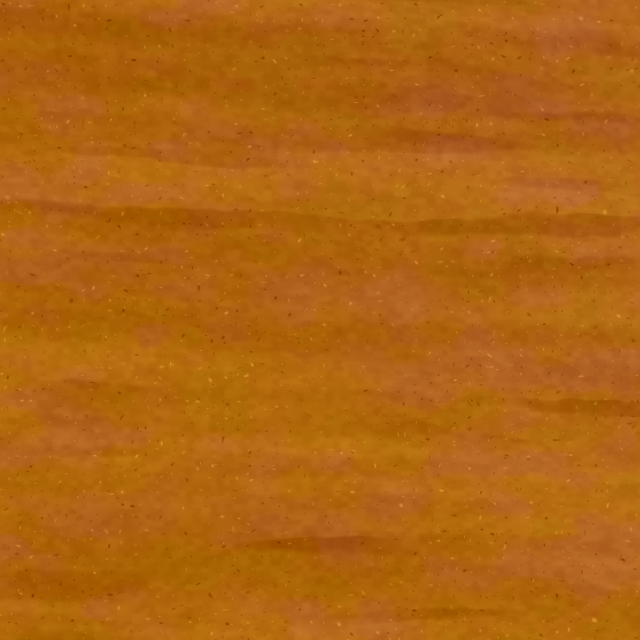
A Shadertoy shader for this texture:

```glsl
// Warm honey-brown wood: soft, gently sloping grain bands with fine flecks.
#define DARK_WOOD vec3(0.643, 0.343, 0.000)
#define LIGHT_WOOD vec3(0.742, 0.450, 0.075)
#define ROSE_SHIFT vec3(0.002, -0.008, 0.082)
#define OLIVE_SHIFT vec3(-0.020, 0.012, -0.015)
#define GRAIN_SLOPE 0.075
#define BAND_COUNT 15.0
#define STREAK_COUNT 42.0
#define STREAK_DEPTH 0.55
#define BLOTCH_SCALE 9.0
#define FIBRE_SCALE 110.0
#define FLECK_SCALE 50.0
#define FLECK_CONTRAST 0.17

vec2 hash2(vec2 p) {
    vec2 q = vec2(dot(p, vec2(127.1, 311.7)), dot(p, vec2(269.5, 183.3)));
    return fract(sin(q) * 43758.5);
}

// Smooth cellular noise: random cell values blended by distance, 0 to 1.
float cells(vec2 p) {
    vec2 cell = floor(p);
    float total = 0.0, weightSum = 0.0;
    for (int y = -1; y <= 1; y++) {
        for (int x = -1; x <= 1; x++) {
            vec2 id = cell + vec2(x, y);
            vec2 offset = id + 0.2 + 0.6 * hash2(id) - p;
            float weight = exp(-5.0 * dot(offset, offset));
            total += weight * hash2(id + 47.3).x;
            weightSum += weight;
        }
    }
    return total / weightSum;
}

// Signed flecks: positive are pale splinters, negative are dark pores.
float flecks(vec2 p) {
    vec2 id = floor(p);
    vec2 offset = fract(p) - mix(vec2(0.3), vec2(0.7), hash2(id));
    vec2 kind = hash2(id + 19.7);
    float angle = 3.2 * kind.y - 1.6;
    float c = cos(angle), s = sin(angle);
    vec2 local = mat2(c, s, -s, c) * offset;
    vec2 size = vec2(0.20 + 0.10 * fract(kind.y * 7.0), 0.15);
    float shape = 1.0 - smoothstep(0.0, 1.0, length(local / size));
    float strength = 2.0 * kind.x - 1.0;
    return shape * strength * pow(abs(strength), 2.5);
}

void mainImage(out vec4 fragColor, in vec2 fragCoord) {
    vec2 uv = fragCoord / iResolution.y;

    // Grain coordinates: the slope fades toward the bottom, sines add drift.
    vec2 grain = uv;
    grain.y += GRAIN_SLOPE * uv.x * clamp(uv.y, 0.0, 1.0);
    grain.y += 0.004 * sin(5.0 * uv.x + 9.0 * uv.y)
             + 0.002 * sin(17.0 * uv.x - 23.0 * uv.y);

    // Small crumbs and short fibres, also used to roughen the larger shapes
    float crumb = cells(grain * vec2(0.3, 0.55) * FIBRE_SCALE + 5.0);
    float fibre = cells(grain * vec2(0.75, 1.0) * FIBRE_SCALE);
    vec2 rough = vec2(fibre - 0.5, crumb - 0.5);

    // Broad bands, finer bands and thin dark streaks
    vec2 band = grain + vec2(0.0, 0.006) * rough;
    float broad = cells(band * vec2(1.1, BAND_COUNT) + 3.0);
    float narrow = cells(band * vec2(2.8, BAND_COUNT * 2.3) + 31.0);
    float streak = smoothstep(0.62, 0.92, cells(band * vec2(2.6, STREAK_COUNT) + 71.0));
    streak *= smoothstep(0.25, 0.65, cells(grain * vec2(5.0, 12.0) + 90.0));

    // Cloudy mottling joins the bands and fibres in one tone
    float mottle = cells(uv * vec2(1.0, 1.7) * BLOTCH_SCALE + 13.0);
    float tone = 0.56 + 0.62 * (broad - 0.5) + 0.36 * (narrow - 0.5)
               + 0.16 * (mottle - 0.5) + 0.22 * rough.y
               + 0.42 * rough.x - STREAK_DEPTH * streak;
    vec3 color = mix(DARK_WOOD, LIGHT_WOOD, tone);

    // Rosy and olive tints, paler toward the upper right
    float tint = cells(grain * vec2(0.5, 1.6) * BLOTCH_SCALE + 57.0);
    float fineTint = cells(uv * vec2(2.0, 3.4) * BLOTCH_SCALE + 83.0);
    float hue = 0.50 * tint + 0.50 * fineTint;
    float pale = smoothstep(0.7, 1.8, uv.x + uv.y);
    color += ROSE_SHIFT * (smoothstep(0.42, 0.78, hue) + 0.5 * pale);
    color += OLIVE_SHIFT * (1.0 - smoothstep(0.18, 0.50, hue));

    // Flecks at two sizes, bent by the fibres
    vec2 bent = uv + 0.007 * rough;
    float fleck = flecks(bent * FLECK_SCALE) + 0.8 * flecks(bent * FLECK_SCALE * 1.55 + 8.4);
    color += FLECK_CONTRAST * fleck * vec3(1.0, 0.95, 0.75);

    fragColor = vec4(clamp(color, 0.0, 1.0), 1.0);
}
```
